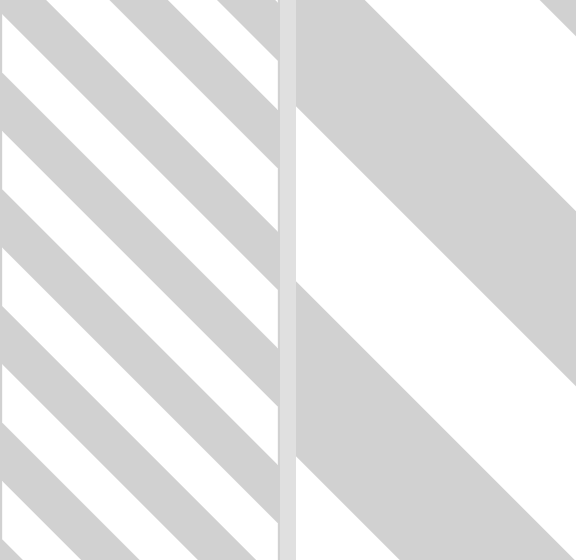
Left, the full canvas; right, a detail of the centre.
Write a WebGL 2 fragment shader that draws this pattern.

```glsl
#version 300 es
precision highp float;

// Grey diagonal stripes falling to the right on white, with thin grey side rails.
// Stripes repeat along the diagonal coordinate x - depth, measured in canvas widths;
// the two stripes nearest the top right corner sit slightly off the even spacing.

uniform vec2 u_resolution;
out vec4 fragColor;

const vec3 WHITE = vec3(1.0);
const vec3 GREY = vec3(0.82);

const float PERIOD = 0.41667;        // stripe spacing along x
const float HALF_BAND = 0.1042;      // half of a stripe's extent along x
const float FIRST_CENTER = 0.0609;   // centre of stripe zero on the top edge
const float SHIFT_ONE = 0.0175;      // offset of stripe one
const float SHIFT_TWO = -0.0152;     // offset of stripe two
const float RAIL = 0.0078;           // width of each side rail

// Offset of a stripe from the even spacing
float stripeShift(float index) {
  if (index == 1.0) return SHIFT_ONE;
  if (index == 2.0) return SHIFT_TWO;
  return 0.0;
}

// Signed distance to the nearest diagonal stripe, negative inside
float stripeDistance(vec2 p) {
  float along = p.x - p.y - FIRST_CENTER;
  float index = floor(along / PERIOD + 0.5);
  float offset = along - index * PERIOD - stripeShift(index);
  return (abs(offset) - HALF_BAND) * inversesqrt(2.0);
}

// Signed distance to the nearer side rail, negative inside
float railDistance(vec2 p) {
  return min(p.x, 1.0 - p.x) - RAIL;
}

void main() {
  // x from the left, y as depth below the top edge, both in canvas widths
  float pixel = 1.0 / u_resolution.x;
  vec2 p = vec2(gl_FragCoord.x, u_resolution.y - gl_FragCoord.y) * pixel;

  float d = min(stripeDistance(p), railDistance(p));
  float coverage = clamp(0.5 - d / pixel, 0.0, 1.0);
  fragColor = vec4(mix(WHITE, GREY, coverage), 1.0);
}
```
